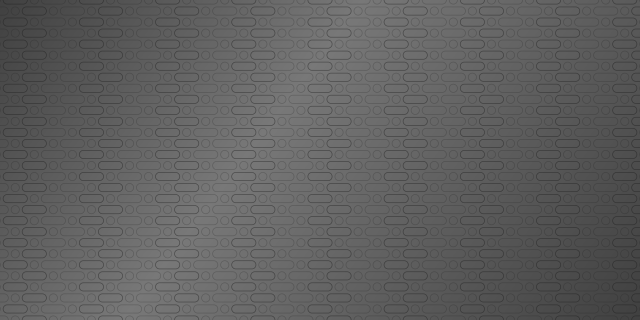
A WebGL 2 fragment shader for this pattern:

```glsl
#version 300 es
precision highp float;

uniform vec2 u_resolution;
out vec4 outColor;

// Lengths are fractions of the canvas height
const float ROWS = 29.0;
const float PERIOD = 1.0 / 8.4;
const float RADIUS = 0.0128;
const float PILL_HALF_LENGTH = 0.0378;
const float LINE_WIDTH = 0.0022;

const vec3 SHADE = vec3(0.252);
const vec3 SHEEN = vec3(0.47);
const vec3 INK = vec3(0.10);
const float STRONG_INK = 0.49;
const float FAINT_INK = 0.25;

float pillDistance(vec2 p, float halfLength, float radius) {
    p.x = max(abs(p.x) - (halfLength - radius), 0.0);
    return length(p) - radius;
}

// Share of a pixel that lies inside a distance field
float coverage(float dist, float pixel) {
    return clamp(0.5 - dist / pixel, 0.0, 1.0);
}

float outline(float dist, float width, float pixel) {
    return coverage(dist - 0.5 * width, pixel) - coverage(dist + 0.5 * width, pixel);
}

// Diagonal band of light, falling off more slowly to the lower right
vec3 metal(vec2 p) {
    float across = p.x + 0.75 * (1.0 - p.y);
    float rise = clamp(across / 1.133, 0.0, 1.0);
    float fall = clamp((2.75 - across) / 1.617, 0.0, 1.0);
    return mix(SHADE, SHEEN, min(rise, fall));
}

// Ink of pills and discs in staggered rows, every second pill being strong
float patternInk(vec2 p, float pixel) {
    float row = floor(p.y * ROWS + 0.5);
    float stagger = 0.5 * (1.0 - mod(row, 2.0));
    float column = p.x / PERIOD - stagger;
    float index = floor(column + 0.5);
    vec2 local = vec2((column - index) * PERIOD, p.y - row / ROWS);

    float pill = pillDistance(local, PILL_HALF_LENGTH, RADIUS);
    float disc = length(vec2(abs(local.x) - 0.5 * PERIOD, local.y)) - RADIUS;
    float pillInk = mix(STRONG_INK, FAINT_INK, mod(index, 2.0));
    return max(pillInk * outline(pill, LINE_WIDTH, pixel),
               FAINT_INK * outline(disc, LINE_WIDTH, pixel));
}

void main() {
    vec2 p = gl_FragCoord.xy / u_resolution.y;
    float pixel = 1.0 / u_resolution.y;
    float middle = 0.5 * u_resolution.x / u_resolution.y;

    float ink = patternInk(p - vec2(middle, 0.0), pixel);
    outColor = vec4(mix(metal(p), INK, ink), 1.0);
}
```
